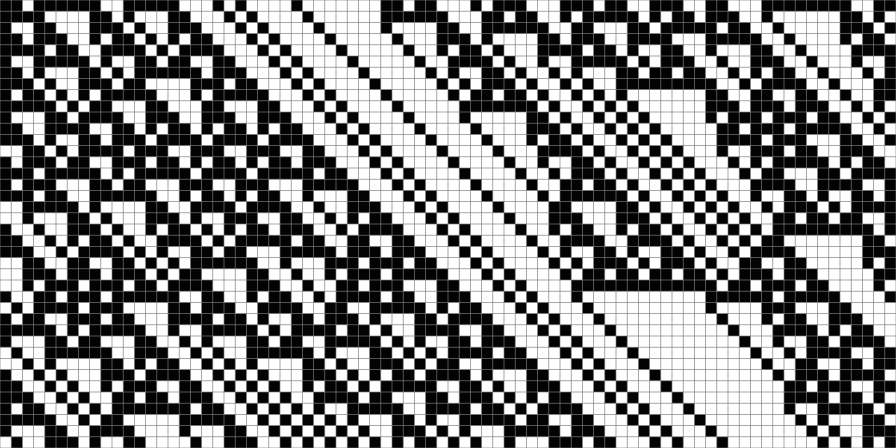
A Shadertoy shader for this pattern:

```glsl
// Space-time diagram of a one-dimensional cellular automaton, time running down:
// each cell becomes left XOR (centre AND right), from a random first row.
// A row is kept as 96 bits on a ring; cells and thin grid are box-filtered.

const float COLUMNS = 80.0;      // cells across the canvas
const int   MAX_STEPS = 512;     // bound for very tall canvases
const float LINE_WIDTH = 0.06;   // grid line, in cells
const vec3  DEAD  = vec3(0.995);
const vec3  ALIVE = vec3(0.012);
const vec3  GRID  = vec3(0.49);

// Integer hash of three words at once
uvec3 hash(uvec3 v) {
    v = (v ^ (v >> 16)) * 0x7feb352du;
    v = (v ^ (v >> 15)) * 0x846ca68bu;
    return v ^ (v >> 16);
}

// One automaton step; bit i of word k is cell 32k + i
uvec3 nextRow(uvec3 row) {
    uvec3 left  = (row << 1) | (row.zxy >> 31);
    uvec3 right = (row >> 1) | (row.yzx << 31);
    return left ^ (row & right);
}

// State of one cell, 0.0 or 1.0
float cellAt(uvec3 row, int column) {
    int i = clamp(column, 0, 95);
    return float((row[i / 32] >> uint(i % 32)) & 1u);
}

// Share of a pixel of the given size covered by a line on the edge
vec2 lineCover(vec2 p, vec2 edge, float width, float pixel) {
    vec2 low  = max(p - 0.5 * pixel, edge - 0.5 * width);
    vec2 high = min(p + 0.5 * pixel, edge + 0.5 * width);
    return clamp((high - low) / pixel, 0.0, 1.0);
}

void mainImage(out vec4 fragColor, in vec2 fragCoord) {
    // Position in cells, measured from the top left
    float pixel = COLUMNS / iResolution.x;
    vec2 p = vec2(fragCoord.x, iResolution.y - fragCoord.y) * pixel;
    vec2 edge = floor(p + 0.5);
    ivec2 next = ivec2(edge);

    // Evolve to the two rows on either side of the nearest edge
    uvec3 below = hash(uvec3(11u, 12u, 13u));
    uvec3 above = below;
    for (int step = 0; step < MAX_STEPS; step++) {
        if (step >= next.y) break;
        above = below;
        below = nextRow(below);
    }

    // Blend the four nearest cells by their share of the pixel
    vec2 share = clamp((p - edge) / pixel + 0.5, 0.0, 1.0);
    int leftColumn = max(next.x - 1, 0);
    float top    = mix(cellAt(above, leftColumn), cellAt(above, next.x), share.x);
    float bottom = mix(cellAt(below, leftColumn), cellAt(below, next.x), share.x);
    vec3 color = mix(DEAD, ALIVE, mix(top, bottom, share.y));

    // Grid lines over the cells
    vec2 cover = lineCover(p, edge, LINE_WIDTH, pixel);
    float grid = 1.0 - (1.0 - cover.x) * (1.0 - cover.y);
    fragColor = vec4(mix(color, GRID, grid), 1.0);
}
```
